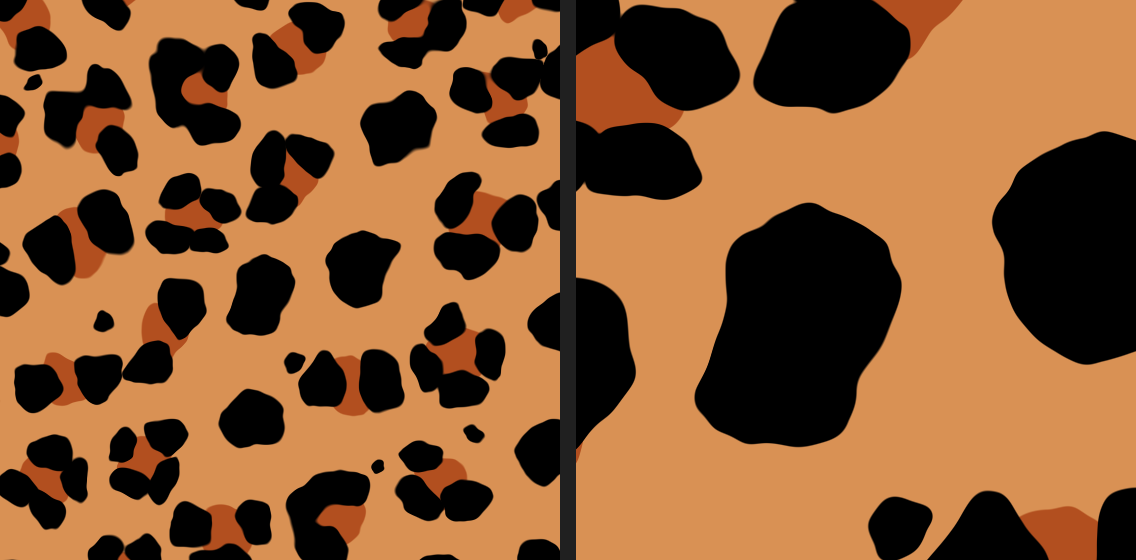
Left: the whole. Right: its middle third, enlarged.
This pattern is drawn by a Shadertoy shader. Its source:

```glsl
const vec3 TAN = vec3(0.85, 0.57, 0.33);
const vec3 RUST = vec3(0.70, 0.31, 0.12);
const vec3 BLACK = vec3(0.0);
const float TAU = 6.2831853;
const float CELLS = 5.0;    // rosettes along the canvas height
const float FAR = 9.0;

float hash(vec2 cell, float salt) {
    vec3 q = fract(vec3(cell, salt * 7.31) * 0.1031);
    q += dot(q, q.zyx + 31.32);
    return fract((q.x + q.y) * q.z);
}

float noise(vec2 p, float salt) {
    vec2 i = floor(p), f = fract(p);
    f = f * f * (3.0 - 2.0 * f);
    vec2 e = vec2(1.0, 0.0);
    return mix(mix(hash(i, salt), hash(i + e, salt), f.x),
               mix(hash(i + e.yx, salt), hash(i + e.xx, salt), f.x), f.y);
}

// Displaces p by signed noise, to make outlines uneven
vec2 wobble(vec2 p, float frequency, float amount, float salt) {
    vec2 n = vec2(noise(p * frequency, salt), noise(p * frequency, salt + 1.0));
    return p + amount * (2.0 * n - 1.0);
}

vec2 rotate(vec2 p, float angle) {
    float c = cos(angle), s = sin(angle);
    return vec2(c * p.x + s * p.y, c * p.y - s * p.x);
}

float smoothMin(float a, float b, float k) {
    float h = max(k - abs(a - b), 0.0) / k;
    return min(a, b) - 0.25 * h * h * k;
}

// Rounded, slightly faceted blob: approximate signed distance
float blob(vec2 p, vec2 radii, float phase) {
    vec2 q = abs(p / radii) + 1e-4;
    float norm = pow(pow(q.x, 2.5) + pow(q.y, 2.5), 0.4);
    float a = atan(p.y, p.x + 1e-5);
    float edge = 1.0 + 0.07 * cos(3.0 * a + phase) + 0.04 * cos(5.0 * a - 2.0 * phase);
    return (norm - edge) * min(radii.x, radii.y);
}

// Distances of one rosette: x = black lobes, y = rust core
vec2 rosette(vec2 p, vec2 cell) {
    bool hasCore = hash(cell, 1.0) < 0.76;
    float pick = hash(cell, 2.0);
    float count = hasCore ? 2.0 + floor(pick * 2.6) : 1.0 + floor(pick * 2.3);
    float spread = hasCore ? 0.28 : 0.17 * step(1.5, count);
    float blend = hasCore ? mix(0.01, 0.12, step(0.5, hash(cell, 3.0))) : 0.15;
    float size = 1.38 - 0.13 * count;
    float start = TAU * hash(cell, 4.0);

    // Some triple rosettes close up into a horseshoe
    bool horseshoe = count == 3.0 && hash(cell, 5.0) < 0.5;
    float turn = horseshoe ? 1.6 : TAU / count;

    float lobes = FAR;
    for (float i = 0.0; i < 4.0; i++) {
        if (i >= count) break;
        float salt = 10.0 + 5.0 * i;
        float angle = start + turn * i + 0.5 * (hash(cell, salt) - 0.5);
        vec2 q = rotate(p, angle) - vec2(spread, 0.0);
        q = rotate(q, 0.9 * (hash(cell, salt + 1.0) - 0.5));
        vec2 radii = size * vec2(mix(0.15, 0.19, hash(cell, salt + 2.0)),
                                 mix(0.20, 0.25, hash(cell, salt + 3.0)));
        lobes = smoothMin(lobes, blob(q, radii, TAU * hash(cell, salt + 4.0)), blend);
    }

    float core = hasCore ? blob(rotate(p, start), vec2(0.23, 0.25), start * 3.0) : FAR;
    return vec2(lobes, core);
}

// Small fleck in the gap between neighbouring rosettes
float fleck(vec2 p, vec2 cell) {
    if (hash(cell, 40.0) > 0.22) return FAR;
    vec2 radii = mix(vec2(0.06), vec2(0.12, 0.09), hash(cell, 41.0));
    return blob(rotate(p, TAU * hash(cell, 42.0)), radii, TAU * hash(cell, 43.0));
}

// Brick lattice of jittered rosettes
vec2 coat(vec2 p) {
    vec2 nearest = vec2(FAR);
    float baseRow = floor(p.y);
    for (float j = -1.0; j <= 1.0; j++) {
        float row = baseRow + j;
        float shift = 0.5 * mod(row, 2.0);
        for (float i = -1.0; i <= 1.0; i++) {
            vec2 cell = vec2(floor(p.x - shift) + i, row);
            vec2 q = p - cell - vec2(shift + 0.5, 0.5);
            vec2 jitter = 0.16 * (vec2(hash(cell, 6.0), hash(cell, 7.0)) - 0.5);
            nearest = min(nearest, rosette(q - jitter, cell));
            nearest.x = min(nearest.x, fleck(q - vec2(0.5, 0.375), cell));
        }
    }
    return nearest;
}

void mainImage(out vec4 fragColor, in vec2 fragCoord) {
    vec2 p = rotate(CELLS * fragCoord / iResolution.y, 0.3) + 20.0;

    // Uneven spacing, irregular lobes, then a fine ragged outline
    p = wobble(p, 0.7, 0.14, 50.0);
    p = wobble(p, 3.2, 0.06, 52.0);
    p = wobble(p, 13.0, 0.010, 54.0);

    vec2 d = coat(p);
    float soft = 0.9 * CELLS / iResolution.y;
    vec3 color = mix(RUST, TAN, smoothstep(-soft, soft, d.y));
    color = mix(BLACK, color, smoothstep(-soft, soft, d.x));
    fragColor = vec4(color, 1.0);
}
```
